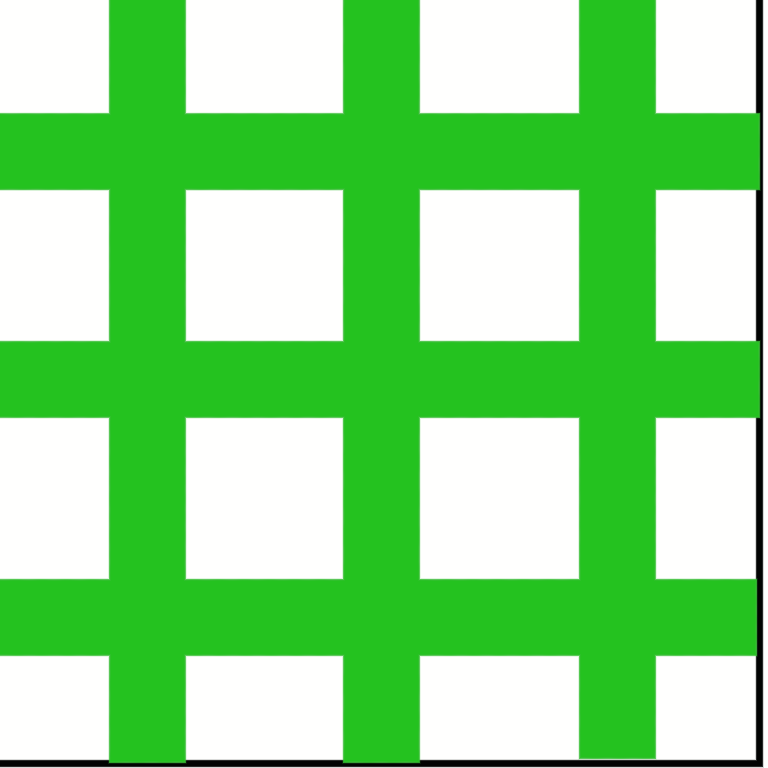
Write a Shadertoy shader that draws this pattern.

```glsl
// Green lattice of three by three flat bars on white, with a thin black rule at right and bottom.
#define BARS 3
#define PITCH vec2(0.306, 0.3033)
#define FIRST_BAR vec2(0.192, 0.196)
#define MIDDLE_SHIFT vec2(-0.0013, 0.0066)
#define HALF_WIDTH 0.0501
#define RULE_INNER vec2(0.9844, 0.0104)
#define RULE_OUTER vec2(0.9935, 0.0013)
#define SOFTNESS 0.0013
#define RIM_WIDTH 0.0035
#define GREEN vec3(0.14, 0.76, 0.12)
#define RIM_GREEN vec3(0.31, 0.73, 0.31)
#define PAPER vec3(1.0, 1.0, 0.995)

// Signed distance to the corner left of and above c
float cornerDistance(vec2 p, vec2 c) {
    return max(p.x - c.x, c.y - p.y);
}

// Signed distance to the union of all bars
float latticeDistance(vec2 p) {
    float d = 1.0;
    for (int i = 0; i < BARS; i++) {
        vec2 center = FIRST_BAR + PITCH * float(i);
        if (i == 1) center += MIDDLE_SHIFT;
        vec2 across = abs(p - center) - HALF_WIDTH;

        // One bar each way stops a little short
        float bottomEnd = i == BARS - 1 ? 0.0117 : 0.0065;
        float rightEnd = i == 0 ? 0.9857 : 0.9896;
        float upright = max(across.x, bottomEnd - p.y);
        float level = max(across.y, p.x - rightEnd);
        d = min(d, min(upright, level));
    }
    return d;
}

void mainImage(out vec4 fragColor, in vec2 fragCoord) {
    vec2 p = fragCoord / iResolution.xy;
    float soft = max(SOFTNESS, 0.7 / min(iResolution.x, iResolution.y));

    // Black rule behind the bars
    float rule = max(cornerDistance(p, RULE_OUTER), -cornerDistance(p, RULE_INNER));
    vec3 color = mix(vec3(0.008, 0.012, 0.008), PAPER, smoothstep(-soft, soft, rule));

    // Bars with a faint dull rim, slightly uneven along its length
    float lattice = latticeDistance(p);
    float unevenness = 0.55 + 0.15 * sin(p.x * 190.0 + 2.0 * sin(p.y * 130.0));
    float rim = smoothstep(-RIM_WIDTH, 0.0, lattice) * unevenness;
    vec3 barColor = mix(GREEN, RIM_GREEN, rim);
    color = mix(barColor, color, smoothstep(-soft, soft, lattice));

    fragColor = vec4(color, 1.0);
}
```
